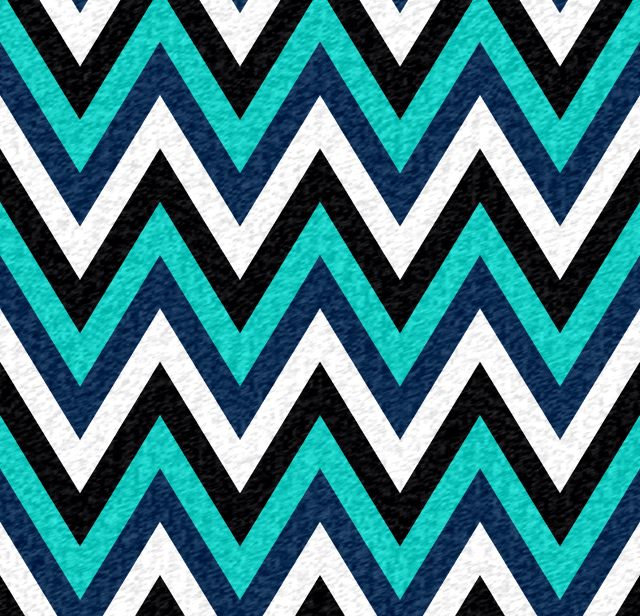
Write a WebGL 2 fragment shader that draws this pattern.

```glsl
#version 300 es
precision highp float;
// Zigzag stripes in four repeating colours, printed on a coarse woven cloth.
// A triangle wave bends the height into a stripe index; sheared value noise
// gives the threads. All lengths are in canvas widths, measured from the top.

#define ZIGZAGS 4.0           // peaks across the width
#define STRIPES 12.0          // stripe thicknesses per canvas width
#define ZIGZAG_DEPTH 2.47     // peak to valley, in stripes
#define FIRST_STRIPE 3.78     // top of a teal peak, in stripes from the top
#define THREADS vec2(150.0, 250.0)
#define THREAD_SLANT 0.55
#define WEAVE_STRENGTH 0.15

uniform vec2 u_resolution;
out vec4 fragColor;

const vec3 TEAL  = vec3(0.08, 0.79, 0.75);
const vec3 NAVY  = vec3(0.05, 0.18, 0.32);
const vec3 BLACK = vec3(0.03, 0.03, 0.04);
const vec3 WHITE = vec3(0.98);

float hash(vec2 p) {
    return fract(sin(dot(p, vec2(127.1, 311.7))) * 43758.5453);
}

float valueNoise(vec2 p) {
    vec2 cell = floor(p);
    vec2 f = fract(p);
    f = f * f * (3.0 - 2.0 * f);
    float low = mix(hash(cell), hash(cell + vec2(1.0, 0.0)), f.x);
    float high = mix(hash(cell + vec2(0.0, 1.0)), hash(cell + vec2(1.0)), f.x);
    return mix(low, high, f.y);
}

// Colour of a stripe, counted downwards
vec3 stripeColor(float index) {
    float k = mod(index, 4.0);
    if (k < 0.5) return TEAL;
    if (k < 1.5) return NAVY;
    if (k < 2.5) return WHITE;
    return BLACK;
}

// Short slanted threads with a finer grain, roughly -1 to 1
float weave(vec2 p) {
    vec2 q = p * THREADS;
    q.y += q.x * THREAD_SLANT;
    float thread = valueNoise(q) - 0.5;
    float grain = valueNoise(q * 1.7 + 37.0) - 0.5;
    return 1.3 * thread + 0.6 * grain;
}

void main() {
    vec2 p = vec2(gl_FragCoord.x, u_resolution.y - gl_FragCoord.y) / u_resolution.x;

    // Triangle wave: 0 at the peaks, 1 at the valleys
    float zigzag = 1.0 - abs(2.0 * fract(p.x * ZIGZAGS) - 1.0);
    float stripe = p.y * STRIPES - FIRST_STRIPE - ZIGZAG_DEPTH * zigzag;

    // Blend across the nearest stripe edge over one pixel
    float pixel = length(vec2(2.0 * ZIGZAGS * ZIGZAG_DEPTH, STRIPES)) / u_resolution.x;
    float edge = floor(stripe + 0.5);
    float below = clamp((stripe - edge) / pixel + 0.5, 0.0, 1.0);
    vec3 color = mix(stripeColor(edge - 1.0), stripeColor(edge), below);

    // Cloth relief
    color += WEAVE_STRENGTH * weave(p);
    fragColor = vec4(clamp(color, 0.0, 1.0), 1.0);
}
```
